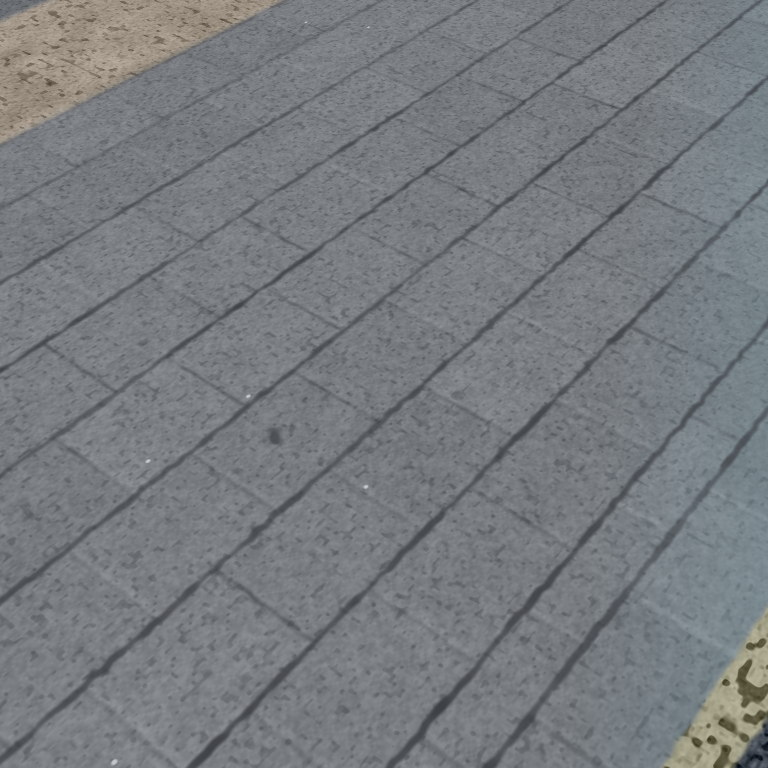
Write a Shadertoy shader that draws this texture.

```glsl
// Worn grey paving slabs in slanting perspective, between a sandy strip and a pale kerb.

// Perspective, in canvas units with y pointing down
const vec2 ROW_VANISH = vec2(2.102, -0.879);
const vec2 CROSS_VANISH = vec2(-2.018, -0.943);
const float HORIZON = -0.9115;
const float ROW_ORIGIN = 14.25;
const float ROW_SCALE = 15.69;
const float CROSS_SCALE = 9.297;

// Layout, in slab rows
const float SAND_EDGE = 0.0;
const float SAND_END = -2.45;
const float HALF_ROW = 8.5;
const float KERB_EDGE = 9.37;
const float KERB_END = 9.75;
const float JOINT_WIDTH = 0.026;
const float CROSS_WIDTH = 0.016;
const float ROW_DRIFT = 0.04;

// Colours
const vec3 SLAB = vec3(0.482, 0.494, 0.512);
const vec3 HAZE = vec3(0.475, 0.535, 0.560);
const vec3 JOINT = vec3(0.235, 0.245, 0.265);
const vec3 SAND = vec3(0.625, 0.580, 0.525);
const vec3 KERB = vec3(0.660, 0.650, 0.550);
const vec3 GUTTER = vec3(0.25, 0.28, 0.32);
const vec3 FLECK = vec3(0.76, 0.78, 0.80);

// One dark stain: centre and radius on the canvas
const vec2 STAIN = vec2(0.355, 0.570);
const float STAIN_RADIUS = 0.015;

float hash(vec2 p) {
    vec3 q = fract(vec3(p.xyx) * 0.1031);
    q += dot(q, q.yzx + 33.33);
    return fract((q.x + q.y) * q.z);
}

float noise(vec2 p) {
    vec2 i = floor(p), f = fract(p);
    f = f * f * (3.0 - 2.0 * f);
    return mix(mix(hash(i), hash(i + vec2(1, 0)), f.x),
               mix(hash(i + vec2(0, 1)), hash(i + vec2(1, 1)), f.x), f.y);
}

// Canvas point to ground: x runs along the rows, y counts them
vec2 toGround(vec2 p) {
    vec2 a = p - ROW_VANISH, b = p - CROSS_VANISH;
    float rowHit = ROW_VANISH.y - a.y / a.x * ROW_VANISH.x;
    float crossHit = CROSS_VANISH.y - b.y / b.x * CROSS_VANISH.x;
    return vec2(CROSS_SCALE / (crossHit - HORIZON),
                ROW_ORIGIN - ROW_SCALE / (rowHit - HORIZON));
}

// Soft line of a given half width
float line(float d, float halfWidth, float blur) {
    return 1.0 - smoothstep(halfWidth - blur, halfWidth + blur, abs(d));
}

void mainImage(out vec4 fragColor, in vec2 fragCoord) {
    vec2 p = fragCoord / iResolution.xy;
    p.y = 1.0 - p.y;
    vec2 g = toGround(p);
    vec2 blur = fwidth(g) * 0.8 + 0.010;

    // Rows, with a narrow one before the kerb, and staggered slabs
    bool narrow = g.y > 8.0;
    float row = narrow ? (g.y < HALF_ROW ? 8.0 : 9.0) : floor(g.y);
    float joint = g.y < 8.25 ? floor(g.y + 0.5) : HALF_ROW;
    float stagger = 0.5 * (row + 1.0) - ROW_DRIFT * (row - 4.0);
    float along = g.x - stagger;
    float slab = floor(along);

    // Stone grain: cloudy tone, fine grit and dark pits
    float cloud = noise(g * 5.0) - 0.5;
    float grit = noise(g * 23.0) - 0.5;
    float fine = noise(g * 48.0 + 9.0) - 0.5;
    float pits = smoothstep(0.66, 0.92, noise(g * vec2(28.0, 25.0) + 31.0));
    float grain = 0.025 * cloud + 0.055 * grit + 0.06 * fine - 0.075 * pits;

    // Slabs, each a little different, with a cool haze to the right
    float haze = smoothstep(0.72, 1.08, p.x + 0.12 * (p.y - 0.5));
    vec3 col = mix(SLAB, HAZE, haze);
    col += 0.03 * (hash(vec2(slab, row) + 4.0) - 0.5);
    col += grain * mix(1.0, 0.6, haze);

    // Cross joints: thin, broken, with a pale worn rim
    float crossD = along - floor(along + 0.5) + 0.02 * (noise(g * 9.0) - 0.5);
    float crossWear = hash(vec2(floor(along + 0.5), row + 17.0));
    float crossInk = mix(0.08, 0.55, crossWear * noise(g * 8.0 + 5.0) * 1.6);
    crossInk *= mix(0.45, 1.0, smoothstep(1.0, 5.0, g.y)) * (1.0 - 0.6 * haze);
    col += 0.035 * line(crossD - 0.035, 0.02, blur.x) * (1.0 - crossWear);
    col = mix(col, JOINT, crossInk * line(crossD, CROSS_WIDTH, blur.x));

    // Long joints: dark gaps whose depth and width wander
    float wander = noise(vec2(g.x * 9.0, joint * 7.3));
    float depth = 0.5 + 0.5 * noise(vec2(g.x * 1.4, joint * 5.1 + 2.0));
    depth *= mix(0.5, 1.0, smoothstep(0.0, 4.5, g.y)) * (0.72 + 0.4 * wander);
    depth *= 1.0 - 0.25 * haze;
    float rowD = g.y - joint + 0.022 * (noise(vec2(g.x * 14.0, joint)) - 0.5);
    float width = JOINT_WIDTH * (0.65 + 0.7 * wander);
    col = mix(col, JOINT, min(depth, 1.0) * line(rowD, width, blur.y));

    // Stain and rare bright flecks
    float stainD = length(p - STAIN) + 0.010 * (noise(p * 120.0) - 0.5);
    col = mix(col, JOINT, 0.7 * (1.0 - smoothstep(0.3, 1.0, stainD / STAIN_RADIUS)));
    vec2 cell = g * 18.0;
    float spark = step(0.9992, hash(floor(cell) + 71.0));
    col = mix(col, FLECK, spark * (1.0 - smoothstep(0.15, 0.45, length(fract(cell) - 0.5))));

    // Sandy strip at the far side, then grey edging
    float debris = smoothstep(0.72, 0.88, noise(g * vec2(20.0, 9.0) + 50.0));
    vec3 sand = SAND + 1.2 * grain + 0.10 * (noise(g * 2.5) - 0.5) - 0.16 * debris;
    sand = mix(sand, SLAB - 0.06 + grain, 1.0 - smoothstep(SAND_END - 0.1, SAND_END + 0.1, g.y));
    col = mix(sand, col, smoothstep(SAND_EDGE - 0.12, SAND_EDGE + 0.06, g.y));

    // Pale kerb and dark gutter at the near side
    float edge = g.y + 0.03 * (noise(g * 12.0) - 0.5);
    vec3 kerb = KERB + 1.3 * grain - 0.32 * smoothstep(0.62, 0.8, noise(g * 17.0 + 80.0));
    col = mix(col, kerb, smoothstep(KERB_EDGE - 0.03, KERB_EDGE + 0.03, edge));
    col = mix(col, GUTTER + 3.0 * grain, smoothstep(KERB_END - 0.03, KERB_END + 0.03, edge));

    fragColor = vec4(clamp(col, 0.0, 1.0), 1.0);
}
```
